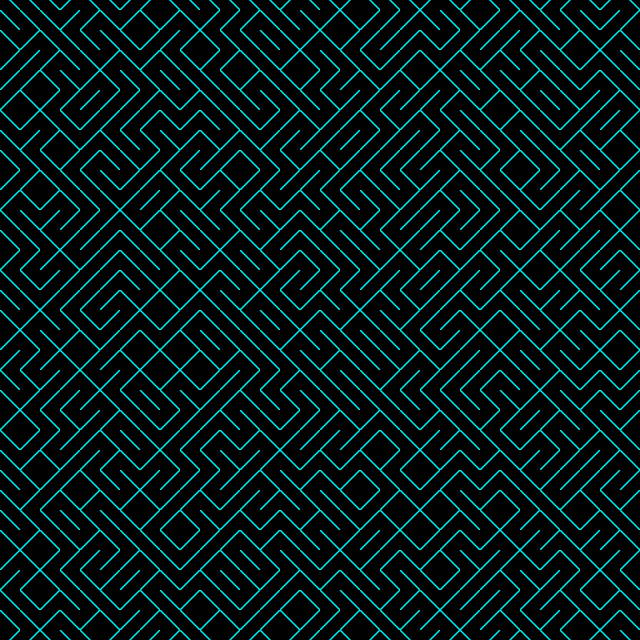
Reproduce this pattern procedurally as a WebGL 2 fragment shader.

```glsl
#version 300 es
precision highp float;

uniform vec2 u_resolution;
out vec4 fragColor;

const vec3 BACKGROUND = vec3(0.0);
const vec3 LINE_COLOR = vec3(0.0, 0.95, 0.95);
const float CELLS = 32.0;        // cells along the canvas height
const float HALF_WIDTH = 0.0373; // half the stroke, in cell units

// Random value in 0..1 for a cell
float hash(vec2 cell) {
    vec3 p = fract(cell.xyx * 0.1031);
    p += dot(p, p.yzx + 33.33);
    return fract((p.x + p.y) * p.z);
}

// Distance to the rising (slope 1) or falling (slope -1) cell diagonal
float diagonalDistance(vec2 local, float slope) {
    return abs(local.y - slope * local.x) * inversesqrt(2.0);
}

// Antialiased stroke coverage, one pixel wide at the edge
float strokeCoverage(float dist, float halfWidth, float pixel) {
    return clamp((halfWidth - dist) / pixel + 0.5, 0.0, 1.0);
}

void main() {
    // Square grid, shifted up by half a cell
    vec2 grid = gl_FragCoord.xy / u_resolution.y * CELLS + vec2(0.0, 0.5);
    vec2 cell = floor(grid);
    vec2 local = fract(grid) - 0.5;

    // One randomly chosen diagonal per cell forms the maze
    float slope = hash(cell + 17.0) < 0.5 ? 1.0 : -1.0;
    float dist = diagonalDistance(local, slope);
    float coverage = strokeCoverage(dist, HALF_WIDTH, CELLS / u_resolution.y);

    fragColor = vec4(mix(BACKGROUND, LINE_COLOR, coverage), 1.0);
}
```
